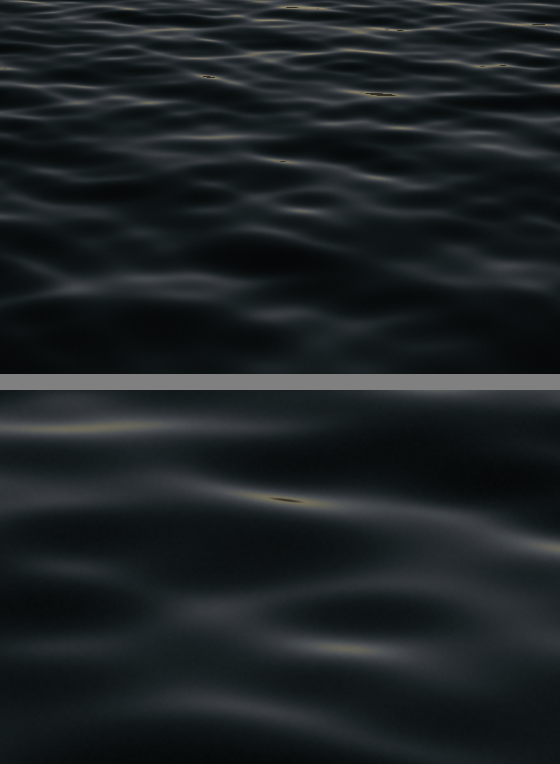
Top, the full canvas; bottom, a detail of the centre.
This texture is drawn by a WebGL 2 fragment shader. Its source:

```glsl
#version 300 es
precision highp float;

#define WAVE_COUNT 30
#define HORIZON 1.7
#define WAVE_SCALE vec2(3.6, 14.5)
#define FREQ_RANGE vec2(0.45, 2.4)
#define SPREAD 1.0
#define TILT 0.14
#define SHARPNESS 0.022
#define CONTRAST 0.62
#define NEAR_LEVEL -2.75
#define FAR_LEVEL -1.7
#define SLIT_LEVEL 2.65
#define GRAIN 0.008

uniform vec2 u_resolution;
out vec4 fragColor;

const float TAU = 6.28319;

float hash(float n) {
    return fract(sin(n * 127.1 + 3.7) * 43758.5);
}

float hash(vec2 p) {
    return fract(sin(dot(p, vec2(12.99, 78.23))) * 43758.5);
}

// Layered sines, each dragging the next towards its crests.
// The result has roughly zero mean and unit deviation.
float waterSlope(vec2 p, float nearness) {
    float sum = 0.0;
    float energy = 0.0;
    for (int i = 0; i < WAVE_COUNT; i++) {
        float n = float(i);
        float freq = mix(FREQ_RANGE.x, FREQ_RANGE.y, n / float(WAVE_COUNT - 1));
        float angle = TILT + SPREAD * (2.0 * hash(n) - 1.0);
        vec2 dir = vec2(sin(angle), cos(angle));
        float amp = pow(freq, -0.65);
        amp *= exp(-0.4 * nearness * freq);
        float phase = TAU * (freq * dot(p, dir) + hash(n + 51.0));
        sum += amp * sin(phase);
        energy += 0.5 * amp * amp;
        p -= dir * SHARPNESS * amp * cos(phase);
    }
    return sum * inversesqrt(energy);
}

// Blue-grey water turning to tan where it is brightest.
vec3 waterColor(float light) {
    float red = mix(0.72, 0.93, smoothstep(0.05, 0.24, light));
    vec3 cool = vec3(red, 1.0, 1.08);
    vec3 warm = vec3(1.06, 1.0, 0.80);
    return light * mix(cool, warm, smoothstep(0.26, 0.48, light));
}

void main() {
    vec2 uv = gl_FragCoord.xy / u_resolution.y;
    float centerX = 0.5 * u_resolution.x / u_resolution.y;
    float side = (uv.x - centerX) / centerX;

    // Perspective: waves shrink towards the far edge
    float depth = 1.0 / (HORIZON - uv.y);
    vec2 plane = vec2((uv.x - centerX) * depth, depth) * WAVE_SCALE;
    float slope = waterSlope(plane, 1.0 - uv.y);

    // Reflected sky, dimmer nearby and at the sides
    float level = mix(NEAR_LEVEL, FAR_LEVEL, uv.y);
    level -= 0.22 * side * side + 0.1 * smoothstep(0.2, -1.0, side);
    float light = 0.012 + exp(level + CONTRAST * slope);
    light = 0.85 * (1.0 - exp(-light / 0.85));
    vec3 color = waterColor(min(light, 0.52));

    // Dark slits inside the steepest distant glints
    float slit = smoothstep(SLIT_LEVEL, SLIT_LEVEL + 0.15, slope);
    slit *= smoothstep(0.4, 0.6, uv.y);
    color = mix(color, vec3(0.13, 0.12, 0.10), 0.85 * slit);

    // Fine grain
    color += GRAIN * (hash(floor(uv * 342.0)) - 0.5);
    fragColor = vec4(clamp(color, 0.0, 1.0), 1.0);
}
```
